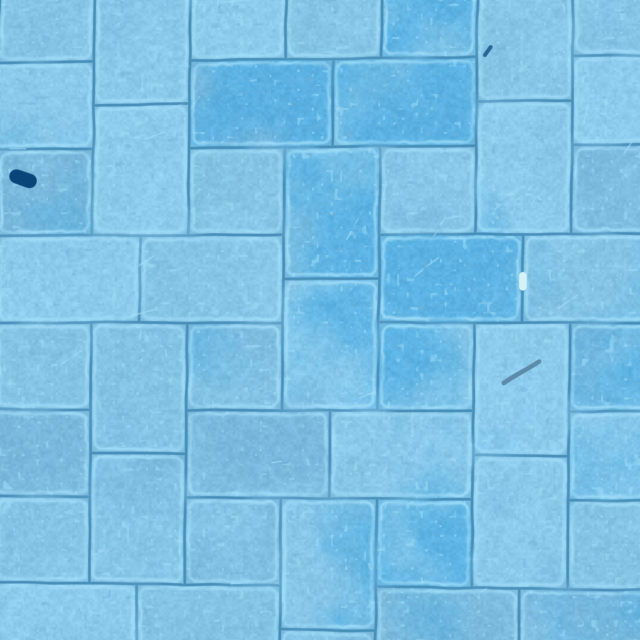
Give the GLSL for this texture, as a three.js fragment shader.

```glsl
#define PITCH_X 0.1495
#define PITCH_Y 0.1354
#define CORNER 0.017
#define JOINT 0.0021
#define RIM_INSET 0.0062
#define RIM_WIDTH 0.0030
#define SOFT 0.0014
#define WOBBLE 0.0022
#define STAIN 0.85
#define SCRATCHES 34

varying vec2 vUv;

const vec3 STONE = vec3(0.515, 0.765, 0.893);
const vec3 PALE = vec3(0.555, 0.800, 0.930);
const vec3 SLATE = vec3(0.445, 0.690, 0.835);
const vec3 AZURE = vec3(0.330, 0.690, 0.890);
const vec3 GROUT = vec3(0.270, 0.550, 0.715);
const vec3 EDGE = vec3(0.630, 0.870, 0.975);
const vec3 LEAF = vec3(0.040, 0.270, 0.480);
const vec3 TWIG = vec3(0.330, 0.500, 0.620);

float hash(vec2 p) {
  vec3 q = fract(vec3(p.xyx) * 0.1031);
  q += dot(q, q.yzx + 33.33);
  return fract((q.x + q.y) * q.z);
}

float noise(vec2 p) {
  vec2 i = floor(p), f = fract(p);
  f = f * f * (3.0 - 2.0 * f);
  return mix(mix(hash(i), hash(i + vec2(1.0, 0.0)), f.x),
             mix(hash(i + vec2(0.0, 1.0)), hash(i + 1.0), f.x), f.y);
}

float fbm(vec2 p) {
  float sum = 0.0, amp = 0.533;
  for (int i = 0; i < 4; i++) {
    sum += amp * noise(p);
    p = p * 2.03 + 17.0;
    amp *= 0.5;
  }
  return sum;
}

float segment(vec2 p, vec2 a, vec2 b) {
  vec2 pa = p - a, ba = b - a;
  return length(pa - ba * clamp(dot(pa, ba) / dot(ba, ba), 0.0, 1.0));
}

float stroke(float d, float radius) {
  return 1.0 - smoothstep(radius - SOFT, radius + SOFT, d);
}

// Brick centre (xy) and half size (zw): square blocks woven with pairs of long ones
vec4 brickAt(vec2 g) {
  vec2 cell = floor(g);
  vec2 odd = mod(cell, 2.0);
  vec2 along = mod(g - cell.yx + vec2(-1.0, 1.0), 4.0);
  vec2 mid = g - mod(along, 1.5) + 0.75;
  if (odd.x > 0.5 && along.y < 3.0) return vec4(cell.x + 0.5, mid.y, 0.5, 0.75);
  if (odd.y > 0.5 && along.x < 3.0) return vec4(mid.x, cell.y + 0.5, 0.75, 0.5);
  return vec4(cell + 0.5, 0.5, 0.5);
}

void main() {
  vec2 p = vec2(vUv.x, 1.0 - vUv.y);

  // Slightly skewed grid with hand-laid wobble
  vec2 w = p + WOBBLE * (vec2(noise(p * 24.0), noise(p * 24.0 + 51.0)) - 0.5);
  vec2 pitch = vec2(PITCH_X, PITCH_Y + 0.0038 * w.x);
  vec2 g = vec2(w.x + 0.0013 + 0.01 * w.y, w.y - 0.504) / pitch + vec2(0.0, 4.0);
  vec4 brick = brickAt(g);
  vec2 id = floor(brick.xy * 4.0 + 0.5) + 40.0;

  // Distances to the joint and to the rounded rim
  vec2 box = abs(g - brick.xy) * pitch - brick.zw * pitch;
  float joint = -max(box.x, box.y);
  vec2 q = box + CORNER;
  float rim = length(max(q, 0.0)) + min(max(q.x, q.y), 0.0) - CORNER;
  rim += 0.003 * (noise(p * 95.0) - 0.5);

  // Brick faces: own tone, clouds and azure stains
  float cloud = fbm(p * 11.0 + id * 3.7);
  vec3 color = mix(STONE, PALE, smoothstep(0.3, 0.7, cloud * 0.6 + hash(id + 7.0) * 0.4));
  color = mix(color, SLATE, 0.7 * smoothstep(0.62, 0.95, hash(id + 19.0) * 0.65 + cloud * 0.5));
  float band = 1.0 - smoothstep(0.0, 0.25, abs(p.x - 0.66));
  float stain = hash(id + 31.0) * 0.6 + fbm(p * 9.0 + id.yx * 1.9) * 0.6 + 0.12 * band;
  color = mix(color, AZURE, STAIN * smoothstep(0.62, 0.98, stain));

  // Fine grain, pits and pale chips
  color += 0.05 * (noise(p * 260.0) - 0.5) + 0.04 * (noise(p * 120.0) - 0.5);
  color = mix(color, SLATE, 0.4 * smoothstep(0.83, 0.96, noise(p * 105.0 + 9.0)));
  color = mix(color, EDGE, 0.5 * smoothstep(0.80, 0.95, noise(p * 135.0 + 70.0)));

  // Worn light rim and dark joint
  float wear = noise(p * 38.0 + 13.0);
  float bell = (rim + RIM_INSET) / RIM_WIDTH;
  color = mix(color, EDGE, (0.35 + 0.55 * wear) * exp(-bell * bell));
  color = mix(color, mix(SLATE, STONE, wear), 0.6 * smoothstep(-0.004, 0.001, rim));
  float gap = 1.0 - smoothstep(JOINT - SOFT, JOINT + SOFT, joint);
  color = mix(color, GROUT, gap * (0.45 + 0.5 * smoothstep(0.1, 0.6, noise(p * 17.0 + 5.0))));

  // Scattered broken scratches
  for (int i = 0; i < SCRATCHES; i++) {
    float k = float(i) + 1.0;
    vec2 start = vec2(hash(vec2(k, 3.0)), hash(vec2(k, 11.0)));
    float angle = mix(-1.4, 0.2, hash(vec2(k, 23.0)));
    float reach = mix(0.012, 0.060, hash(vec2(k, 37.0)));
    float d = segment(w, start, start + reach * vec2(cos(angle), sin(angle)));
    float broken = smoothstep(0.25, 0.65, noise(p * 90.0 + k));
    color = mix(color, EDGE, 0.65 * broken * stroke(d, 0.0012));
  }

  // Debris: leaf, twig, splinter and a white chip
  color = mix(color, LEAF, stroke(segment(w, vec2(0.026, 0.276), vec2(0.047, 0.283)), 0.011));
  color = mix(color, TWIG, 0.85 * stroke(segment(w, vec2(0.788, 0.599), vec2(0.842, 0.565)), 0.0035));
  color = mix(color, LEAF, 0.75 * stroke(segment(w, vec2(0.758, 0.087), vec2(0.767, 0.074)), 0.003));
  color = mix(color, vec3(0.84, 0.95, 0.97), stroke(segment(p, vec2(0.817, 0.431), vec2(0.817, 0.448)), 0.006));

  gl_FragColor = vec4(clamp(color, 0.0, 1.0), 1.0);
}
```
